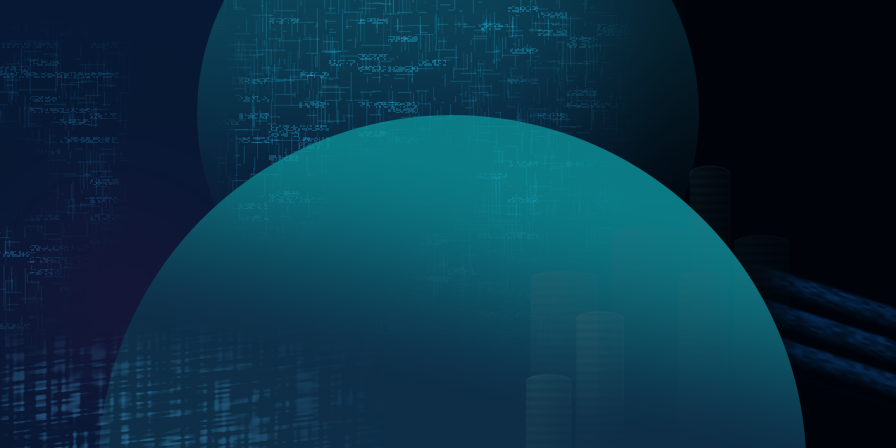
Reproduce this background procedurally as a WebGL 2 fragment shader.

```glsl
#version 300 es
precision highp float;

uniform vec2 u_resolution;
out vec4 outColor;

const vec2 DOME_CENTER = vec2(1.01, -0.047);
const float DOME_RADIUS = 0.79;
const vec2 HALO_CENTER = vec2(1.0, 0.747);
const float HALO_RADIUS = 0.56;

const vec3 NAVY = vec3(0.025, 0.095, 0.20);
const vec3 VIOLET = vec3(0.075, 0.085, 0.215);
const vec3 NIGHT = vec3(0.0, 0.012, 0.035);
const vec3 HALO_TINT = vec3(0.045, 0.27, 0.35);
const vec3 DOME_DEEP = vec3(0.055, 0.18, 0.28);
const vec3 DOME_TEAL = vec3(0.04, 0.49, 0.53);
const vec3 INK = vec3(0.10, 0.50, 0.58);
const vec3 STEEL = vec3(0.12, 0.30, 0.36);
const vec3 PIPE_BLUE = vec3(0.015, 0.10, 0.19);

const float LINE_WIDTH = 0.0012;
const int PLAN_LAYERS = 5;
const float PIPE_SLOPE = 0.32;

// Towers: centre x, half width, roof height, strength
const int TOWER_COUNT = 7;
const vec4 TOWERS[TOWER_COUNT] = vec4[](
    vec4(1.585, 0.045, 0.615, 0.20), vec4(1.45, 0.085, 0.48, 0.16),
    vec4(1.57, 0.055, 0.38, 0.18), vec4(1.70, 0.06, 0.46, 0.13),
    vec4(1.26, 0.075, 0.38, 0.34), vec4(1.34, 0.053, 0.29, 0.50),
    vec4(1.225, 0.050, 0.15, 0.50));

float hash(vec2 p) {
    return fract(sin(dot(p, vec2(127.1, 311.7))) * 43758.5453);
}

float noise(vec2 p) {
    vec2 i = floor(p), f = fract(p);
    f = f * f * (3.0 - 2.0 * f);
    return mix(mix(hash(i), hash(i + vec2(1, 0)), f.x),
               mix(hash(i + vec2(0, 1)), hash(i + vec2(1, 1)), f.x), f.y);
}

float fill(float dist, float px) {
    return smoothstep(px, -px, dist);
}

float stroke(float dist, float px) {
    return fill(abs(dist) - LINE_WIDTH, px);
}

// Random wall segments on stacked grids
float floorPlan(vec2 p, float px) {
    float ink = 0.0;
    for (int i = 0; i < PLAN_LAYERS; i++) {
        float scale = 6.0 + 4.5 * float(i);
        vec2 q = p * scale + 3.7 * float(i);
        vec2 cell = floor(q), f = fract(q);
        vec2 at = vec2(hash(cell + 1.3), hash(cell + 7.9));
        vec2 reach = vec2(hash(cell + 4.1), hash(cell + 9.7));
        vec2 d = (f - at) / scale;
        float across = stroke(d.y, px) * step(abs(f.x - 0.5), 0.5 * reach.x);
        float upright = stroke(d.x, px) * step(abs(f.y - 0.5), 0.5 * reach.y);
        float twin = stroke(abs(d.x) - 0.008, px) * step(0.6, reach.x);
        ink += (across + upright + 0.5 * twin) * step(0.3, hash(cell + 2.6));
    }
    return ink;
}

// Short rows of small annotation ticks
float annotations(vec2 p) {
    vec2 row = floor(p * vec2(15.0, 75.0));
    vec2 tick = floor(p * vec2(260.0, 300.0));
    return step(0.88, hash(row)) * step(0.5, hash(tick));
}

// One tower with a curved roof, rim and facade stripes
float tower(vec2 p, vec4 t, float px) {
    float u = (p.x - t.x) / t.y;
    float roof = t.z + 0.016 * sqrt(max(1.0 - u * u, 0.0));
    float body = fill(abs(p.x - t.x) - t.y, px) * fill(p.y - roof, px);
    float fade = smoothstep(t.z - 0.40, t.z, p.y);
    float stripes = 0.8 + 0.2 * sin(p.y * 330.0);
    float shade = mix(0.45, 1.0, smoothstep(0.9, -0.7, u)) * stripes;
    float rim = stroke(p.y - roof + 0.003, px) + stroke(abs(p.x - t.x) - t.y, px);
    return body * fade * t.w * (shade + 0.5 * rim);
}

void main() {
    vec2 p = gl_FragCoord.xy / u_resolution.y;
    float px = 0.75 / u_resolution.y;

    // Night backdrop
    float violet = exp(-dot(p - vec2(0.27, 0.33), p - vec2(0.27, 0.33)) * 14.0);
    vec3 color = mix(NAVY, VIOLET, violet);
    color = mix(color, NIGHT, smoothstep(1.1, 1.58, p.x));

    // Upper halo disc
    float halo = fill(length(p - HALO_CENTER) - HALO_RADIUS, px);
    float haloLight = smoothstep(0.45, 1.05, p.y) * mix(0.45, 1.0, smoothstep(1.55, 1.0, p.x));
    color = mix(color, HALO_TINT, halo * (0.05 + 0.9 * haloLight));

    // Pipes at the right
    float along = p.y + PIPE_SLOPE * (p.x - 1.79);
    float band = fract((along - 0.16) / 0.075);
    float pipes = smoothstep(0.15, 0.75, band) * smoothstep(1.0, 0.88, band);
    pipes *= smoothstep(0.15, 0.17, along) * smoothstep(0.39, 0.37, along) * smoothstep(1.66, 1.82, p.x);
    color += PIPE_BLUE * pipes * (0.5 + noise(vec2(p.x * 60.0, along * 180.0)));

    // Dome with a slanted gradient
    float dome = fill(length(p - DOME_CENTER) - DOME_RADIUS, px);
    float lift = smoothstep(0.10, 0.65, p.y + 0.22 * (p.x - 1.0));
    color = mix(color, mix(DOME_DEEP, DOME_TEAL, lift), dome * 0.97);

    // Skyline
    for (int i = 0; i < TOWER_COUNT; i++) {
        color = mix(color, STEEL + 0.12 * dome * lift, tower(p, TOWERS[i], px));
    }

    // Blueprint ink
    float patches = smoothstep(0.25, 0.75, noise(p * 5.0 + 2.0));
    float reach = smoothstep(1.45, 1.15, p.x) * smoothstep(0.12, 0.5, p.y);
    float plan = floorPlan(p, px) * 0.22 + annotations(p) * 0.30;
    color += INK * plan * patches * reach * mix(1.0, 0.30, dome);

    // Pale streaks near the ground
    float ground = smoothstep(0.30, 0.08, p.y) * smoothstep(0.95, 0.25, p.x);
    float streak = noise(vec2(p.x * 22.0, (p.y - 0.12 * p.x) * 190.0));
    float column = noise(vec2(p.x * 120.0, p.y * 9.0));
    color += STEEL * ground * smoothstep(0.55, 1.0, streak * 0.6 + column * 0.55) * 0.7;

    outColor = vec4(color, 1.0);
}
```
